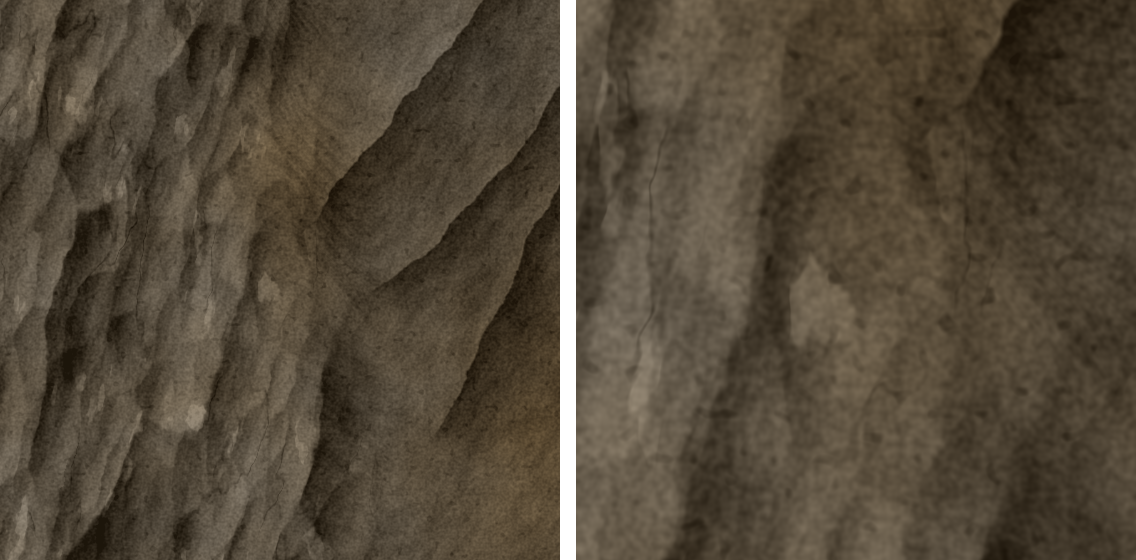
Left: the whole. Right: its middle third, enlarged.
A Shadertoy shader for this texture:

```glsl
// Weathered brown rock face: leaning flakes on the left, shadowed diagonal slabs on the right.

const vec3 CREVICE = vec3(0.137, 0.108, 0.064);
const vec3 PALE_STONE = vec3(0.490, 0.448, 0.380);
const vec3 OCHRE_TINT = vec3(1.08, 0.98, 0.80);
const vec3 GREY_TINT = vec3(0.98, 1.0, 1.05);

vec2 hash2(vec2 p) {
    vec3 q = fract(p.xyx * vec3(0.1031, 0.1030, 0.0973));
    q += dot(q, q.yzx + 33.33);
    return fract((q.xx + q.yz) * q.zy);
}

// Gradient noise, roughly -0.7 to 0.7
float corner(vec2 cell, vec2 f, vec2 o) {
    float angle = 6.28318 * hash2(cell + o).x;
    return dot(vec2(cos(angle), sin(angle)), f - o);
}

float gradientNoise(vec2 p) {
    vec2 cell = floor(p), f = fract(p);
    vec2 s = f * f * f * (f * (f * 6.0 - 15.0) + 10.0);
    float low = mix(corner(cell, f, vec2(0, 0)), corner(cell, f, vec2(1, 0)), s.x);
    float high = mix(corner(cell, f, vec2(0, 1)), corner(cell, f, vec2(1, 1)), s.x);
    return mix(low, high, s.y);
}

float fbm(vec2 p, int octaves) {
    float sum = 0.0, amp = 0.6;
    for (int i = 0; i < octaves; i++) {
        sum += amp * gradientNoise(p);
        p = mat2(1.6, 1.2, -1.2, 1.6) * p + 7.3;
        amp *= 0.55;
    }
    return sum;
}

vec2 rotate(vec2 p, float a) {
    return mat2(cos(a), sin(a), -sin(a), cos(a)) * p;
}

float blob(vec2 p, vec2 center, vec2 radius) {
    vec2 d = (p - center) / radius;
    return exp(-dot(d, d));
}

// Overlapping flakes: each is lit on its right and shaded on its left
float flakes(vec2 q, float sharpness) {
    vec2 cell = floor(q);
    float total = 0.0, weights = 0.0;
    for (int j = -1; j <= 1; j++) {
        for (int i = -1; i <= 1; i++) {
            vec2 id = cell + vec2(i, j);
            vec2 d = q - id - 0.5 - (hash2(id) - 0.5) * 0.9;
            float height = 0.4 * hash2(id + 51.7).x - length(d);
            float lit = smoothstep(-0.55, 0.1, d.x - 0.25 * d.y);
            float shade = 0.48 * lit - 0.36 + 0.46 * (hash2(id + 17.3).y - 0.5);
            float w = exp(sharpness * height);
            total += w * shade;
            weights += w;
        }
    }
    return total / weights;
}

// Thin broken cracks along the zero line of a noise field
float cracks(vec2 q, float width) {
    float line = 1.0 - smoothstep(0.0, width, abs(fbm(q, 3)));
    return line * smoothstep(-0.05, 0.25, gradientNoise(q * 0.9 + 23.0));
}

// Slab edge from a towards b: a lit lip above, a fading shadow below right
float ledge(vec2 p, vec2 a, vec2 b, float bow, float reach, float depth) {
    vec2 dir = normalize(b - a);
    float t = dot(p - a, dir);
    float d = dot(p - a, vec2(dir.y, -dir.x));
    float span = t / length(b - a);
    d -= bow * 4.0 * span * (1.0 - span);
    d += 0.024 * fbm(vec2(t * 9.0, a.x * 40.0) + p * 2.0, 5);
    float below = smoothstep(-0.002, 0.003, d);
    float shadow = depth * below * exp(-max(d, 0.0) / reach);
    float lip = 0.15 * (1.0 - below) * exp(min(d, 0.0) / 0.06);
    return (lip - shadow) * smoothstep(-0.05, 0.07, t);
}

void mainImage(out vec4 fragColor, in vec2 fragCoord) {
    vec2 p = fragCoord / iResolution.xy;

    // Ragged domain, tilted along the lean of the flakes
    vec2 lean = rotate(p, 0.2);
    vec2 bend = vec2(fbm(lean * vec2(6.0, 4.0), 2), fbm(lean * 5.0 + 31.0, 2));
    vec2 ragged = vec2(fbm(lean * vec2(40.0, 24.0), 3), fbm(lean * 30.0 + 11.0, 3));
    vec2 leaning = lean + 0.04 * bend + 0.011 * ragged;
    float flaky = 1.0 - smoothstep(0.46, 0.68, p.x + 0.14 * (p.y - 0.5) + 0.05 * bend.x);

    // Flakes at two sizes, with thin cracks between
    float relief = 0.85 * flakes(leaning * vec2(9.5, 4.2), 55.0);
    relief += 0.55 * flakes(leaning * vec2(22.0, 9.0) + 9.0, 30.0);
    relief -= 0.24 * cracks(leaning * vec2(13.0, 3.6) + 3.0, 0.035);
    float smoothFace = 1.0 - 0.65 * blob(p, vec2(0.51, 0.62), vec2(0.07, 0.2));
    float tone = 0.53 + relief * smoothFace * mix(0.15, 1.0, flaky);

    // Diagonal slabs
    float slabs = ledge(p, vec2(0.56, 0.61), vec2(0.86, 1.0), 0.0, 0.075, 0.52);
    slabs += ledge(p, vec2(0.67, 0.48), vec2(1.0, 0.85), 0.025, 0.065, 0.48);
    slabs += ledge(p, vec2(0.78, 0.22), vec2(1.0, 0.68), 0.0, 0.085, 0.44);
    tone += slabs + 0.02 * (1.0 - flaky);

    // Broad light and dark patches, then pale chips
    tone += 0.32 * fbm(p * 4.0 + 12.0, 3);
    tone -= 0.28 * blob(p, vec2(0.44, 0.95), vec2(0.16, 0.10));
    tone -= 0.17 * blob(p, vec2(0.61, 0.42), vec2(0.07, 0.25));
    float chips = fbm(leaning * vec2(19.0, 8.0) + 4.0, 4);
    tone += 0.28 * flaky * smoothstep(0.22, 0.32, chips);

    // Fibrous streaks, pits and fine grain
    vec2 fibre = rotate(p, mix(0.65, 0.3, flaky));
    tone += 0.27 * fbm(fibre * vec2(48.0, 18.0), 4);
    tone -= 0.16 * smoothstep(0.28, 0.5, gradientNoise(p * 75.0));
    tone += 0.18 * gradientNoise(p * 140.0) + 0.15 * gradientNoise(p * 225.0 + 5.0);

    // Stone colour with ochre stains
    float ochre = blob(p, vec2(0.98, 0.25), vec2(0.2, 0.34));
    ochre += 0.8 * blob(p, vec2(0.53, 0.68), vec2(0.11, 0.28)) + 0.5 * fbm(p * 5.0 + 60.0, 3);
    vec3 tint = mix(GREY_TINT, OCHRE_TINT, clamp(0.2 + 0.7 * ochre, 0.0, 1.0));
    vec3 stone = mix(CREVICE, PALE_STONE, clamp(tone, -0.08, 1.25));
    fragColor = vec4(stone * tint, 1.0);
}
```
